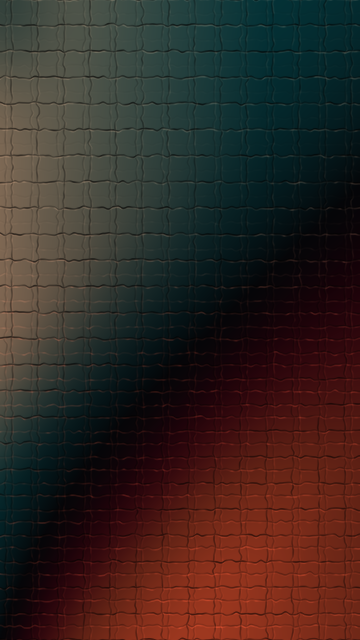
Give the GLSL for this background, as a Shadertoy shader.

```glsl
// Draws a diagonal cream, teal and rust glow behind a grid of frayed wires.

const float PITCH = 0.0408;

float hash(vec2 p) {
    p = fract(p * vec2(0.1031, 0.1130));
    p += dot(p, p.yx + 33.33);
    return fract((p.x + p.y) * p.x * 97.0);
}

// Smooth cell noise along a line; each line has its own row
float grain(float t, float row) {
    float cell = floor(t);
    float f = fract(t);
    return mix(hash(vec2(cell, row)), hash(vec2(cell + 1.0, row)), f * f * (3.0 - 2.0 * f));
}

// Repeated wavering wires: x is the dark groove, y is the lit lip
vec2 wires(float along, float across, float offset, float seed) {
    float id = floor((across - offset) / PITCH + 0.5);
    float row = id + seed;
    float d = across - offset - id * PITCH;
    d += 0.0012 * sin(along * 71.0 + row * 2.7) * sin(along * 173.0 + row * 5.1);
    d += 0.0034 * (grain(along * 130.0, row) - 0.5);

    float soft = 0.0008 + 0.7 / iResolution.y;
    float groove = 1.0 - smoothstep(0.0002, 0.0006 + soft, abs(d));
    float lip = 1.0 - smoothstep(0.0002, 0.0005 + soft, abs(d - 0.0016));
    float wear = grain(along * 95.0, row + 51.0);
    float glint = grain(along * 160.0, row + 87.0);
    return vec2(groove * (0.35 + 0.65 * wear), lip * (0.2 + 0.8 * glint * glint));
}

// x runs right and y runs down, both from 0 to 1
vec3 glow(float x, float y) {
    float slant = y + 0.54 * x;
    float v = slant - 0.83 - 0.17 * exp(-7.0 * x);

    // Teal fades down to a dark diagonal seam
    vec3 col = vec3(0.015, 0.02, 0.03);
    col += vec3(0.0, 0.21, 0.22) * (1.0 - exp(4.2 * min(v, 0.0)));

    // Cream light enters from the left, dimmer in the top corner
    float cream = pow(max(1.0 - x / 0.75, 0.0), 1.2);
    cream *= 1.0 - smoothstep(0.5, 0.81, slant);
    float corner = exp(-40.0 * x * x - 60.0 * y * y);
    col += vec3(0.48, 0.19, 0.09) * cream * (1.0 - 0.5 * corner);
    col *= 1.0 - 0.2 * corner;

    // Rust rises from the lower edge and weakens to the right
    float rust = 0.61 * smoothstep(-0.03, 0.48, v);
    rust *= 1.0 - (0.58 - 0.25 * y * y) * smoothstep(0.5, 1.1, x);
    col += rust * vec3(1.0, 0.35 * smoothstep(0.02, 0.4, rust), 0.17);
    col.gb -= vec2(0.012, 0.01) * smoothstep(0.0, 0.12, v);
    return col;
}

void mainImage(out vec4 fragColor, in vec2 fragCoord) {
    vec2 uv = fragCoord / iResolution.xy;
    float y = 1.0 - uv.y;
    float x = uv.x * 0.5625;
    vec3 col = glow(uv.x, y);

    // Two interleaved families of wires in each direction
    vec2 rowA = wires(x, y, 0.0391, 3.0);
    vec2 rowB = wires(x, y, 0.0205, 131.0);
    vec2 colA = wires(y, x, 0.0182, 257.0);
    vec2 colB = wires(y, x, 0.0087, 389.0);

    // The first family leads above, the second joins in below
    float low = smoothstep(0.3, 0.58, y);
    float warm = smoothstep(0.65, 0.95, y + 0.35 * uv.x);
    float groove = rowA.x * mix(0.65, 0.3, warm);
    groove = max(groove, rowB.x * mix(0.04, 0.6, warm));
    groove = max(groove, colA.x * mix(0.38, 0.2, warm));
    groove = max(groove, colB.x * mix(0.18, 0.42, warm));

    float lip = rowA.y * 0.85 + rowB.y * mix(0.1, 0.75, low);
    lip += colA.y * 0.38 + colB.y * 0.3;
    vec3 sheen = mix(vec3(0.20, 0.15, 0.12), vec3(0.24, 0.09, 0.06), low);

    col *= 1.0 - groove;
    col += sheen * lip;
    fragColor = vec4(clamp(col, 0.0, 1.0), 1.0);
}
```
